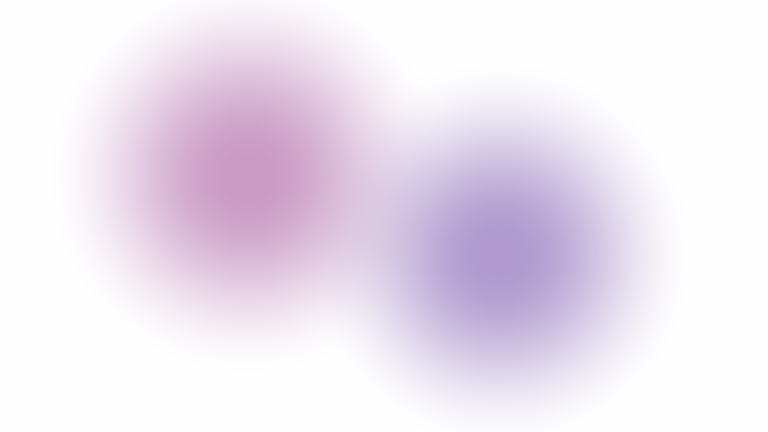
A Shadertoy shader for this background:

```glsl
// Two soft glows, pink and violet, overlapping on a white background.

// Soft disc: 1 inside the core, easing to 0 at the outer radius.
float glow(vec2 p, vec2 center, float core, float outer) {
    return 1.0 - smoothstep(core, outer, length(p - center));
}

void mainImage(out vec4 fragColor, in vec2 fragCoord) {
    // Height runs 0 to 1; x is centred so the layout holds at any width
    vec2 p = (fragCoord - 0.5 * iResolution.xy) / iResolution.y;

    vec3 color = vec3(0.998, 0.998, 1.0);

    // Pink glow, upper left
    color = mix(color, vec3(0.79, 0.605, 0.775), glow(p, vec2(-0.315, 0.095), 0.03, 0.48));

    // Violet glow, lower right, laid over the pink
    color = mix(color, vec3(0.69, 0.605, 0.81), glow(p, vec2(0.268, -0.09), 0.03, 0.465));

    fragColor = vec4(color, 1.0);
}
```
